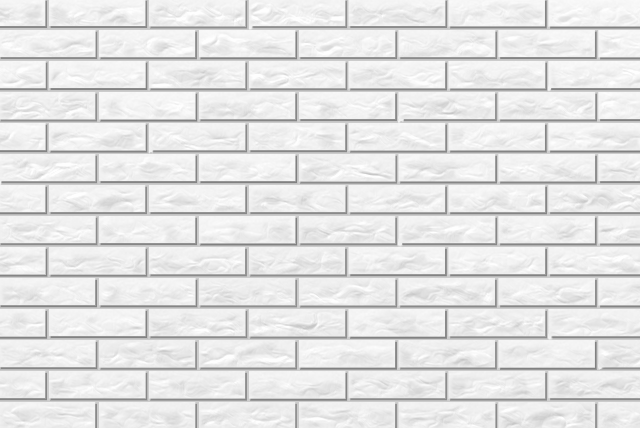
A Shadertoy shader for this texture:

```glsl
float hash(vec2 p) {
    return fract(sin(dot(p, vec2(127.1, 311.7))) * 43758.5);
}

float noise(vec2 p) {
    vec2 i = floor(p), f = fract(p);
    f = f * f * (3.0 - 2.0 * f);
    return mix(mix(hash(i), hash(i + vec2(1, 0)), f.x),
               mix(hash(i + vec2(0, 1)), hash(i + vec2(1, 1)), f.x), f.y);
}

// Height of the split stone: warped, creased noise
float stoneHeight(vec2 p) {
    p *= vec2(1.3, 2.3);
    p += 0.7 * vec2(noise(p * 1.7 + 9.0), noise(p * 1.7 + 31.0));
    float height = 0.0, amp = 0.5;
    for (int i = 0; i < 4; i++) {
        height += amp * abs(2.0 * noise(p) - 1.0);
        p = mat2(1.8, 0.7, -0.7, 1.8) * p + 17.3;
        amp *= 0.46;
    }
    return height;
}

// Coverage of a rectangle spanning lo to hi
float rectangle(vec2 p, vec2 lo, vec2 hi, float blur) {
    vec2 d = abs(p - 0.5 * (lo + hi)) - 0.5 * (hi - lo);
    return 1.0 - smoothstep(-blur, blur, max(d.x, d.y));
}

void mainImage(out vec4 fragColor, in vec2 fragCoord) {
    // One unit is one course of bricks, counted downwards
    float courses = 13.8;
    float pixel = courses / iResolution.y;
    vec2 wall = vec2(fragCoord.x, iResolution.y - fragCoord.y) * pixel;
    vec2 p = wall - vec2(1.57, 0.96);

    // Running bond: every other course shifts by half a brick
    vec2 cell = vec2(3.222, 1.0);
    float course = floor(p.y);
    p.x -= 0.5 * cell.x * mod(course + 1.0, 2.0);
    vec2 id = vec2(floor(p.x / cell.x), course);
    vec2 local = p - id * cell;
    float tone = hash(id + 4.7);

    // Mortar, with the shadow each brick drops to its lower right
    vec2 size = cell - vec2(0.095, 0.105) - 0.015 * vec2(hash(id + 1.3), hash(id + 2.9));
    float blur = 0.6 * pixel;
    float shadow = rectangle(local, vec2(0.06), size + vec2(0.055, 0.065), blur);
    float grey = mix(0.8, 0.5 + 0.06 * tone, shadow);

    // Pale crumbs of mortar at a few lower left corners
    float crumb = length(local - vec2(0.04, size.y)) + 0.12 * noise(wall * 14.0);
    grey = mix(grey, 0.95, step(0.9, hash(id + 8.1)) * (1.0 - smoothstep(0.1, 0.2, crumb)));

    // Chiselled face, smoother along the top and at the ends
    vec2 stone = local + 23.0 * vec2(hash(id), hash(id + 6.2));
    float slope = stoneHeight(stone + vec2(0.025, 0.06)) - stoneHeight(stone);
    float rough = smoothstep(0.08, 0.5, local.y + 0.25 * noise(stone * 2.0) - 0.1)
                * smoothstep(0.0, 0.2, min(local.x, size.x - local.x))
                * (1.0 - 0.7 * smoothstep(0.72, 0.88, local.y));
    float face = 0.975 - 0.02 * tone - 0.02 * local.y - 0.018 * wall.y / courses;
    face += (0.22 + 0.2 * tone) * slope * (0.15 + 0.85 * rough);
    face -= 0.05 * rough * smoothstep(0.45, 0.8, noise(stone * vec2(2.0, 4.0)));
    face += 0.015 * (noise(stone * 16.0) - 0.5);

    float brick = rectangle(local, vec2(0.0), size, blur);
    grey = mix(grey, clamp(face, 0.78, 0.995), brick);
    fragColor = vec4(vec3(grey), 1.0);
}
```
